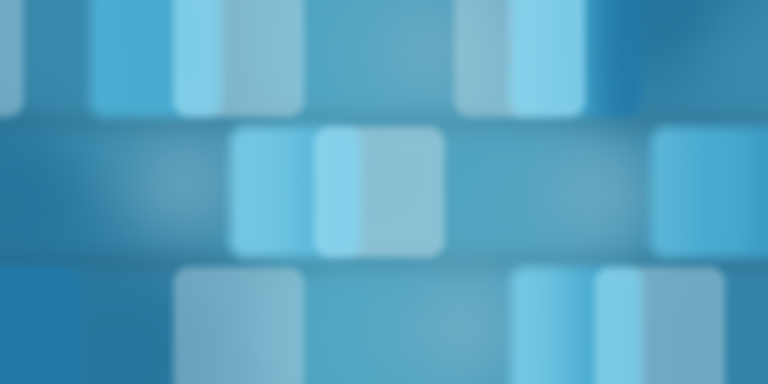
This background is drawn by a Shadertoy shader. Its source:

```glsl
// Soft blue backdrop with rows of translucent, overlapping rounded tiles.

const vec3 DEEP  = vec3(0.13, 0.43, 0.59);
const vec3 TEAL  = vec3(0.34, 0.67, 0.78);
const vec3 HAZE  = vec3(0.48, 0.69, 0.77);
const vec3 BLUE  = vec3(0.13, 0.48, 0.67);
const vec3 AZURE = vec3(0.29, 0.68, 0.83);
const vec3 CYAN  = vec3(0.47, 0.80, 0.91);
const vec3 SKY   = vec3(0.57, 0.85, 0.94);
const vec3 FROST = vec3(0.74, 0.86, 0.90);

const float PITCH = 0.3655;     // spacing of tile columns and rows
const float HALF_SIZE = 0.170;
const float CORNER = 0.045;

// Tone anchors: x, y, lightness
const vec3 TONES[10] = vec3[](
    vec3(0.05, 0.50, 0.10), vec3(0.34, 0.09, 0.12), vec3(0.16, 0.87, 0.45),
    vec3(0.91, 0.84, 0.92), vec3(0.96, 0.14, 0.95), vec3(1.30, 0.50, 0.88),
    vec3(1.77, 0.96, 0.05), vec3(1.95, 0.14, 0.35), vec3(1.93, 0.85, 0.50),
    vec3(0.34, 0.69, 0.50));

// Hazy spots: x, y, strength
const vec3 SPOTS[4] = vec3[](
    vec3(0.48, 0.52, 0.55), vec3(1.56, 0.50, 0.55),
    vec3(1.21, 0.15, 0.55), vec3(1.13, 0.87, 0.50));

// Colour tiles: column, row, brightness at left and right edges
const vec4 COLOUR_TILES[6] = vec4[](
    vec4(0, 1, 0.58, 0.50), vec4(3, 1, 0.80, 0.00), vec4(1, 0, 0.98, 0.62),
    vec4(4, 0, 0.72, 0.30), vec4(-1, -1, 0.02, 0.02), vec4(3, -1, 0.95, 0.40));

// Frosted tiles: column, row, opacity
const vec3 FROST_TILES[6] = vec3[](
    vec3(-2, 1, 0.42), vec3(0, 1, 0.48), vec3(2, 1, 0.45),
    vec3(1, 0, 0.52), vec3(0, -1, 0.43), vec3(3, -1, 0.42));

float roundedBox(vec2 p, float halfSize, float radius) {
    vec2 q = abs(p) - halfSize + radius;
    return length(max(q, 0.0)) + min(max(q.x, q.y), 0.0) - radius;
}

float tileMask(vec2 p, float blur) {
    return 1.0 - smoothstep(-blur, blur, roundedBox(p, HALF_SIZE, CORNER));
}

vec2 tileCentre(vec2 cell, float startX) {
    return vec2(startX, 0.5) + PITCH * cell;
}

float glow(vec2 p, float radius) {
    return exp(-dot(p, p) / (radius * radius));
}

vec3 tileTint(float level) {
    vec3 lower = mix(BLUE, AZURE, smoothstep(0.0, 0.5, level));
    return mix(lower, CYAN, smoothstep(0.5, 1.0, level));
}

// Smooth blend of the tone anchors by inverse distance
vec3 backdrop(vec2 p) {
    float total = 0.0;
    float tone = 0.0;
    for (int i = 0; i < 10; i++) {
        vec2 d = p - TONES[i].xy;
        float weight = 1.0 / pow(dot(d, d) + 0.02, 1.7);
        tone += weight * TONES[i].z;
        total += weight;
    }
    return mix(DEEP, TEAL, tone / total);
}

void mainImage(out vec4 fragColor, in vec2 fragCoord) {
    vec2 p = fragCoord / iResolution.y;
    vec3 colour = backdrop(p);

    // Pale haze
    for (int i = 0; i < 4; i++) {
        colour = mix(colour, HAZE, SPOTS[i].z * glow(p - SPOTS[i].xy, 0.16));
    }

    // Dim seams between the rows
    float seam = abs(abs(p.y - 0.5) - 0.5 * PITCH);
    colour *= 1.0 - 0.06 * exp(-seam * seam / 0.0015);

    // Colour tiles, fading from left to right
    float coloured = 0.0;
    for (int i = 0; i < 6; i++) {
        vec4 tile = COLOUR_TILES[i];
        vec2 q = p - tileCentre(tile.xy, 0.404);
        float across = smoothstep(-HALF_SIZE, HALF_SIZE, q.x);
        float mask = tileMask(q, 0.028);
        colour = mix(colour, tileTint(mix(tile.z, tile.w, across)), 0.9 * mask);
        coloured = max(coloured, mask);
    }

    // Frosted tiles on top, brighter where they overlap colour
    for (int i = 0; i < 6; i++) {
        vec3 tile = FROST_TILES[i];
        vec2 q = p - tileCentre(tile.xy, 0.622);
        float opacity = tile.z + 0.26 * coloured;
        vec3 tint = mix(FROST, SKY, coloured);
        colour = mix(colour, tint, opacity * tileMask(q, 0.019));
    }

    fragColor = vec4(colour, 1.0);
}
```
